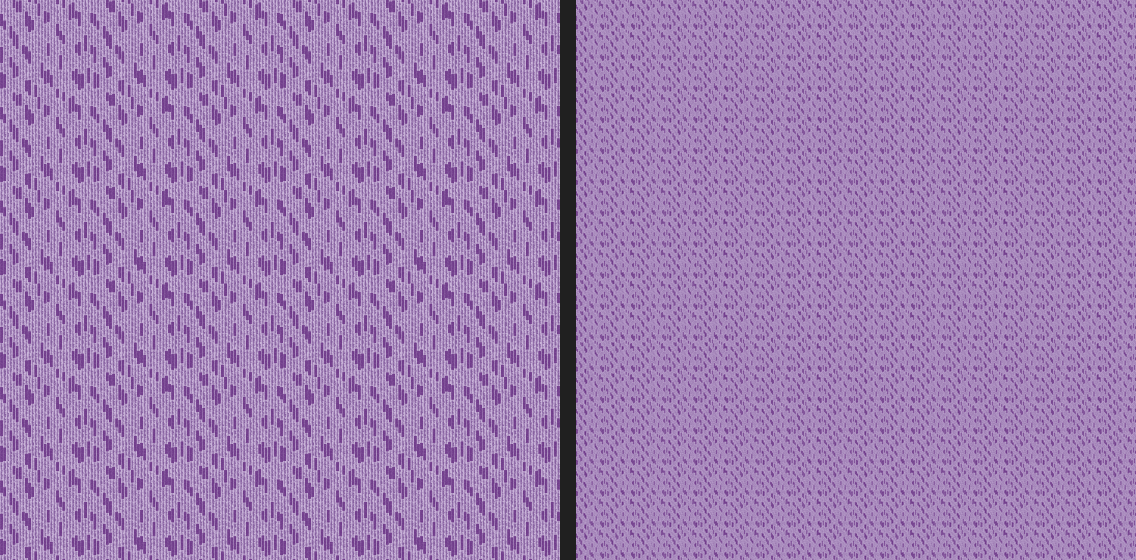
Left, the tile; right, the same tile 3 across and 3 down.
Give the GLSL for this pattern, as a WebGL 2 fragment shader.

```glsl
#version 300 es
precision highp float;
// Knitted purple cloth: fine ribs of short stitches carry staggered clusters of dark
// dashes that step down to the right. Each dash is a rounded box placed by a hash of
// its rib and cluster; every index wraps inside one tile, so the cloth is seamless.

#define REPEATS 6.0          // tiles across and down
#define RIBS 30.0            // ribs in one tile, also its height in rib units
#define CELL vec2(5.0, 10.0) // room for one cluster, in ribs
#define CELL_SHIFT 2.0       // first cell from the tile edge, in ribs
#define SCATTER vec2(2.0, 1.6) // free play of a cluster, in ribs
#define DASH_HALF_WIDTH 0.44
#define DASH_MIN 1.3         // half lengths of the dashes
#define DASH_MAX 2.6
#define STEP_DOWN 0.9        // drop from one dash to the next
#define HALO_WIDTH 0.8
#define RIB_CONTRAST 0.42
#define WEAR 0.5             // unevenness of the ribs

uniform vec2 u_resolution;
out vec4 outColor;

const float TAU = 6.2831853;
const vec3 DARK_YARN = vec3(0.44, 0.235, 0.545);
const vec3 WORN_YARN = vec3(0.52, 0.34, 0.61);
const vec3 RIB_SHADE = vec3(0.525, 0.375, 0.625);
const vec3 RIB_LIGHT = vec3(0.79, 0.705, 0.85);

// Height of each cluster column, as a share of the cell height
const float STAGGER[6] = float[6](0.3, 0.75, 0.06, 0.42, 0.03, 0.95);

// Three random values from 0 to 1 for a non-negative whole cell index
vec3 hash3(vec2 cell) {
    uvec3 v = uvec3(uvec2(cell), 7u) * 1664525u + 1013904223u;
    v.x += v.y * v.z; v.y += v.z * v.x; v.z += v.x * v.y;
    v ^= v >> 16u;
    v.x += v.y * v.z; v.y += v.z * v.x; v.z += v.x * v.y;
    return vec3(v >> 8u) / 16777216.0;
}

float cornerGradient(vec2 corner, vec2 offset, float period) {
    float angle = TAU * hash3(mod(corner, period) + 200.0).x;
    return dot(vec2(cos(angle), sin(angle)), offset);
}

// Gradient noise that wraps after a whole period
float gradientNoise(vec2 p, float period) {
    vec2 i = floor(p), f = fract(p);
    vec2 w = f * f * f * (f * (f * 6.0 - 15.0) + 10.0);
    vec2 e = vec2(1.0, 0.0);
    float low = mix(cornerGradient(i, f, period),
                    cornerGradient(i + e.xy, f - e.xy, period), w.x);
    float high = mix(cornerGradient(i + e.yx, f - e.yx, period),
                     cornerGradient(i + e.xx, f - e.xx, period), w.x);
    return mix(low, high, w.y);
}

float roundedBox(vec2 p, vec2 halfSize, float radius) {
    vec2 d = abs(p) - halfSize + radius;
    return length(max(d, 0.0)) + min(max(d.x, d.y), 0.0) - radius;
}

// Distance to the dashes of one cluster, on the rib at p and its neighbours
float clusterDashes(vec2 p, float column, float row) {
    vec2 wrapped = mod(vec2(column, row), RIBS / CELL);
    vec3 cluster = hash3(wrapped + 40.0);
    vec2 middle = (vec2(column, row + STAGGER[int(wrapped.x)]) + 0.5) * CELL
                + SCATTER * (cluster.xy - 0.5);
    float nearest = 10.0;
    for (float k = -1.0; k <= 1.0; k++) {
        float rib = floor(p.x) + k;
        float fromMiddle = rib + 0.5 - middle.x;
        vec3 dash = hash3(vec2(mod(rib, RIBS), wrapped.y + 10.0 * wrapped.x));
        bool missing = abs(fromMiddle) > 1.2 + 0.8 * cluster.z || dash.y < 0.08;
        if (missing) continue;
        float middleY = middle.y - STEP_DOWN * fromMiddle + 1.8 * (dash.z - 0.5);
        float halfLength = mix(DASH_MIN, DASH_MAX, dash.x);
        vec2 offset = p - vec2(rib + 0.5, middleY);
        nearest = min(nearest, roundedBox(offset, vec2(DASH_HALF_WIDTH, halfLength), 0.2));
    }
    return nearest;
}

// Brightness of the ribbed ground: pale seams around stitches of uneven tone
float ribLight(vec2 p, float speckle) {
    float rib = mod(floor(p.x), RIBS);
    float along = p.y * 0.5 + hash3(vec2(rib, 80.0)).x + 0.25 * fract(p.x);
    float stitch = mod(floor(along), RIBS * 0.5);
    float tone = hash3(vec2(rib, stitch + 100.0)).y - 0.5;
    float join = 1.0 - smoothstep(0.05, 0.22, abs(fract(along) - 0.5));
    float seam = RIB_CONTRAST * cos(TAU * (p.x + 0.2 * speckle));
    return 0.46 + seam + 0.22 * join + 0.24 * tone + WEAR * speckle;
}

void main() {
    vec2 p = gl_FragCoord.xy / u_resolution * REPEATS * RIBS;
    p.x -= CELL_SHIFT;
    float pixel = REPEATS * RIBS / min(u_resolution.x, u_resolution.y);
    float speckle = gradientNoise(p * 2.0, RIBS * 2.0);
    float light = ribLight(p, speckle);

    // Nearest dash among the clusters around this point
    float d = 10.0;
    float nearColumn = floor(p.x / CELL.x);
    for (float i = -1.0; i <= 1.0; i++) {
        float column = nearColumn + i;
        float stagger = STAGGER[int(mod(column, RIBS / CELL.x))];
        float nearRow = floor(p.y / CELL.y - stagger);
        for (float j = -1.0; j <= 1.0; j++) d = min(d, clusterDashes(p, column, nearRow + j));
    }

    // Pale rim, then the dark yarn
    float halo = 1.0 - smoothstep(0.25, HALO_WIDTH, d);
    light = clamp(mix(light, 0.9, 0.5 * halo), 0.0, 1.0);
    vec3 color = mix(RIB_SHADE, RIB_LIGHT, light);
    vec3 yarn = mix(DARK_YARN, WORN_YARN, clamp(0.15 + 0.8 * speckle, 0.0, 1.0));
    float cover = 1.0 - smoothstep(-0.5 * pixel, 0.5 * pixel, d);
    outColor = vec4(mix(color, yarn, cover), 1.0);
}
```
